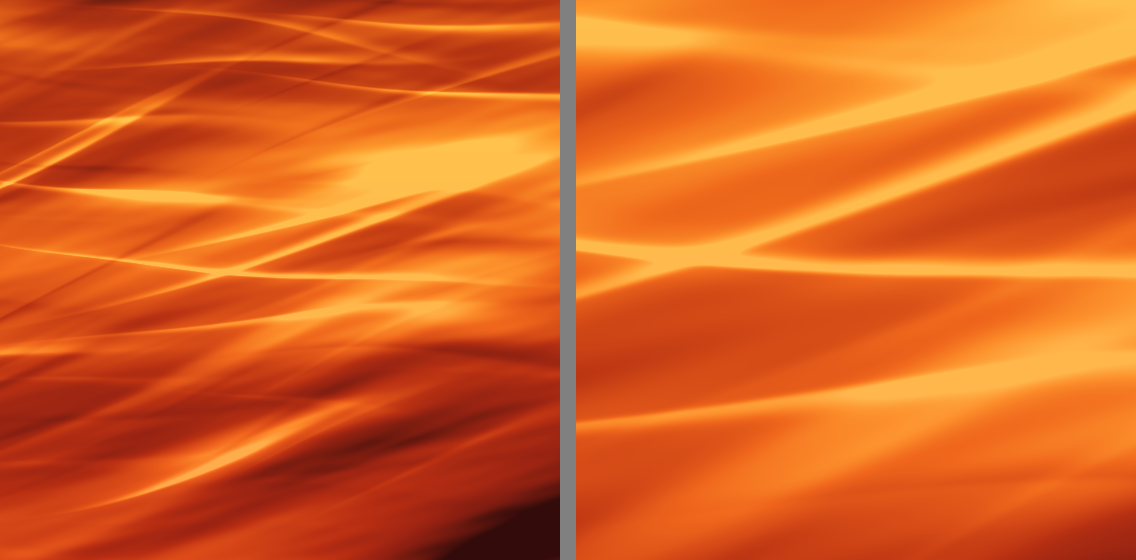
Left: the whole. Right: its middle third, enlarged.
A WebGL 2 fragment shader for this background:

```glsl
#version 300 es
precision highp float;

#define VEIL_COUNT 64
#define STREAK_COUNT 110
#define WISP_COUNT 15
#define VEIL_GAIN 0.22
#define STREAK_GAIN 0.10
#define WISP_GAIN 0.34
#define BASE_HEAT 0.46
#define HEAT_STEP 0.13
#define SEED 17.0

uniform vec2 u_resolution;
out vec4 fragColor;

// Ember ramp, from smoke to the hottest light
const vec3 EMBER[8] = vec3[8](
    vec3(0.20, 0.05, 0.04), vec3(0.44, 0.11, 0.06),
    vec3(0.60, 0.15, 0.07), vec3(0.72, 0.20, 0.07),
    vec3(0.84, 0.31, 0.09), vec3(0.94, 0.42, 0.11),
    vec3(0.99, 0.58, 0.17), vec3(1.00, 0.74, 0.30));

vec4 hash4(float n) {
    vec4 p = fract(n * vec4(0.1031, 0.1030, 0.0973, 0.1099));
    p += dot(p, p.wzxy + 33.33);
    return fract((p.xxyz + p.yzzw) * p.zywx);
}

float bell(float x) {
    return exp(-x * x);
}

// Curved ribbon: one crisp edge, one soft edge, faded at both ends
float ribbon(vec2 p, vec2 centre, vec4 shape, float width, float reach, float crispness) {
    float x = p.x - centre.x;
    float risingShare = mix(0.85, 0.40, centre.y);
    float slope = shape.x < risingShare ? mix(0.24, 0.48, shape.y)
                                        : mix(-0.16, 0.08, shape.y);
    float bend = mix(-0.16, 0.18, shape.z);
    float d = p.y - centre.y - slope * x - bend * x * x;
    float flare = width * mix(0.5, 1.5, smoothstep(-reach, reach, x));
    float crisp = flare * crispness;
    bool crispAbove = shape.w > 0.5;
    float side = (d > 0.0) == crispAbove ? crisp : flare;
    return bell(d / side) * bell(x / reach);
}

// Signed ribbons scattered over the canvas
float scatter(vec2 p, int count, float seed, float width, float reach) {
    float sum = 0.0;
    for (int i = 0; i < count; i++) {
        float id = seed + float(i) * 3.0;
        vec4 place = hash4(id);
        vec4 shape = hash4(id + 1.37);
        vec2 centre = place.xy * 1.2 - 0.1;
        float size = mix(0.5, 1.5, place.z);
        sum += (place.w * 2.0 - 1.0)
             * ribbon(p, centre, shape, width * size, reach * size, mix(0.4, 1.0, shape.z));
    }
    return sum;
}

// Thin bright wisps with a halo, denser towards the top
float wisps(vec2 p) {
    float sum = 0.0;
    for (int i = 0; i < WISP_COUNT; i++) {
        float id = SEED * 9.0 + float(i) * 5.0;
        vec4 place = hash4(id);
        vec4 shape = hash4(id + 2.71);
        float level = (float(i) + place.y) / float(WISP_COUNT);
        vec2 centre = vec2(place.x, mix(0.08, 0.98, sqrt(level)));
        float width = mix(0.006, 0.014, place.z);
        float reach = mix(0.16, 0.36, place.w);
        float core = ribbon(p, centre, shape, width, reach, 0.4);
        float halo = ribbon(p, centre, shape, width * 3.5, reach, 0.6);
        sum += mix(0.45, 1.2, shape.z) * (core + 0.3 * halo);
    }
    return sum;
}

// Broad glow and shade across the canvas
float ambient(vec2 p) {
    float middle = 0.15 * bell((p.y - 0.56 - 0.12 * p.x) / 0.17);
    float lowBand = 0.13 * bell((p.y - 0.06 - 0.30 * p.x) / 0.07);
    float redPool = 0.13 * bell((p.y - 0.22 - 0.22 * p.x) / 0.09);
    float corner = 0.26 * smoothstep(0.35, 1.0, p.x - 1.8 * p.y);
    float smoke = 0.32 * bell((p.y - 1.02) / 0.06) * bell((p.x - 0.22) / 0.25);
    return middle + lowBand - redPool - corner - smoke;
}

// Fine filaments from layered sines along the flow
float filaments(vec2 p) {
    float sum = 0.0;
    for (int i = 0; i < 6; i++) {
        float k = float(i);
        float across = p.y - (0.05 + 0.06 * k) * p.x;
        float fade = sin(p.x * (4.0 + k) + p.y * (9.0 + 5.0 * k) + k * 2.1);
        sum += fade * sin(across * (46.0 + 31.0 * k) + 2.0 * sin(p.x * 3.0 + k));
    }
    return sum * 0.012;
}

void main() {
    vec2 uv = gl_FragCoord.xy / u_resolution;
    vec2 p = uv;
    p.y += 0.010 * sin(5.0 * uv.x + 3.0 * uv.y) + 0.004 * sin(11.0 * uv.x - 7.0 * uv.y);

    float heat = BASE_HEAT + ambient(p) + filaments(p);
    heat += VEIL_GAIN * scatter(p, VEIL_COUNT, SEED, 0.050, 0.34);
    heat += STREAK_GAIN * scatter(p, STREAK_COUNT, SEED * 31.0, 0.014, 0.28);
    heat += WISP_GAIN * wisps(p);

    // Heat to colour, redder towards the bottom
    float ramp = clamp((heat - 0.06) / HEAT_STEP, 0.0, 6.999);
    int stop = int(ramp);
    vec3 colour = mix(EMBER[stop], EMBER[stop + 1], fract(ramp));
    colour.g *= mix(0.88, 1.08, uv.y);
    fragColor = vec4(colour, 1.0);
}
```
